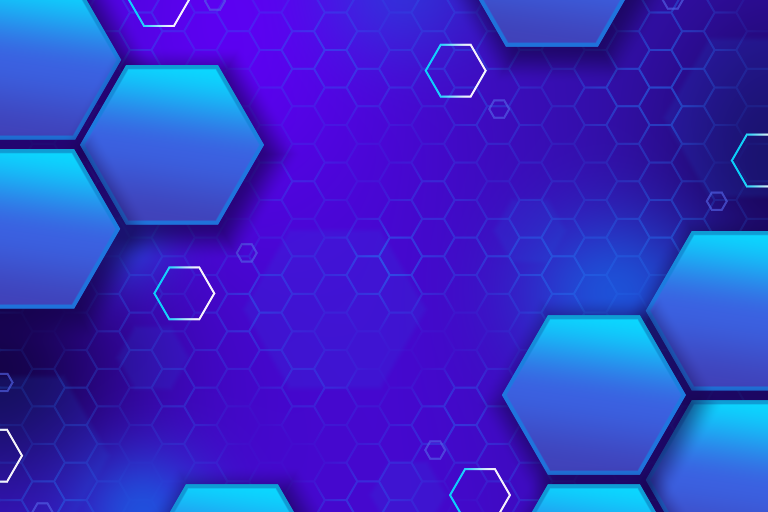
Give the GLSL for this background, as a WebGL 2 fragment shader.

```glsl
#version 300 es
precision highp float;

uniform vec2 u_resolution;
out vec4 fragColor;

// Sizes, in canvas heights
const float TILE_RADIUS = 0.180;
const float RING_RADIUS = 0.0585;
const float DOT_RADIUS = 0.0195;
const float CELL_RADIUS = 0.0423;
const vec2 CELL_ORIGIN = vec2(0.719, 0.536);
const float RIM_WIDTH = 0.008;
const float LINE_WIDTH = 0.0011;
const vec2 SHADOW_OFFSET = vec2(0.012, -0.018);
const float SHADOW_BLUR = 0.055;
const float SHADOW_STRENGTH = 0.62;

// Colours
const vec3 VIOLET = vec3(0.37, 0.00, 0.96);
const vec3 INDIGO = vec3(0.27, 0.03, 0.81);
const vec3 DEEP_BLUE = vec3(0.20, 0.06, 0.67);
const vec3 NIGHT = vec3(0.07, 0.01, 0.26);
const vec3 GLOW_BLUE = vec3(0.09, 0.40, 0.90);
const vec3 CYAN = vec3(0.04, 0.85, 1.00);
const vec3 TILE_MID = vec3(0.23, 0.38, 0.88);
const vec3 TILE_LOW = vec3(0.25, 0.26, 0.73);
const vec3 RIM_COLOR = vec3(0.10, 0.48, 0.88);
const vec3 GRID_COLOR = vec3(0.14, 0.45, 0.95);
const vec3 DOT_COLOR = vec3(0.32, 0.38, 0.90);

// Centres; a third component is a radius
const vec2 TILES[9] = vec2[9](
  vec2(0.057, 0.883), vec2(0.336, 0.717), vec2(0.055, 0.553),
  vec2(1.441, 0.393), vec2(1.441, 0.0625), vec2(1.160, 0.2285),
  vec2(1.160, -0.1016), vec2(1.078, 1.0645), vec2(0.453, -0.1016));
const vec2 RINGS[6] = vec2[6](
  vec2(0.890, 0.862), vec2(0.360, 0.427), vec2(0.9375, 0.033),
  vec2(0.3105, 1.000), vec2(1.488, 0.6865), vec2(-0.0155, 0.110));
const vec2 DOTS[8] = vec2[8](
  vec2(0.975, 0.787), vec2(0.482, 0.506), vec2(1.400, 0.607), vec2(0.850, 0.121),
  vec2(0.420, 0.998), vec2(1.314, 1.000), vec2(0.005, 0.253), vec2(0.083, 0.000));
const vec3 GHOSTS[6] = vec3[6](
  vec3(0.654, 0.396, 0.178), vec3(1.475, 0.770, 0.178), vec3(0.035, 0.110, 0.178),
  vec3(1.035, 0.549, 0.070), vec3(0.299, 0.301, 0.070), vec3(0.797, 0.033, 0.074));

vec2 hashGradient(vec2 cell) {
  float angle = 6.2832 * fract(sin(dot(cell, vec2(127.1, 311.7))) * 4375.85);
  return vec2(cos(angle), sin(angle));
}

float gradientNoise(vec2 p) {
  vec2 i = floor(p), f = fract(p), o = vec2(1.0, 0.0);
  vec2 u = f * f * f * (f * (f * 6.0 - 15.0) + 10.0);
  float low = mix(dot(hashGradient(i), f), dot(hashGradient(i + o), f - o), u.x);
  float high = mix(dot(hashGradient(i + o.yx), f - o.yx), dot(hashGradient(i + 1.0), f - 1.0), u.x);
  return mix(low, high, u.y);
}

// Signed distance to a flat-topped hexagon
float hexagon(vec2 p, float radius) {
  p = abs(p);
  return max(p.y, dot(p, vec2(0.8660, 0.5))) - radius * 0.8660;
}

// Distance to the nearest honeycomb edge
float honeycomb(vec2 p) {
  vec2 period = CELL_RADIUS * vec2(3.0, 1.7321);
  vec2 a = mod(p + 0.5 * period, period) - 0.5 * period;
  vec2 b = mod(p, period) - 0.5 * period;
  return -hexagon(dot(a, a) < dot(b, b) ? a : b, CELL_RADIUS);
}

float spot(vec2 p, vec2 center, vec2 size) {
  vec2 d = (p - center) / size;
  return exp(-dot(d, d));
}

float stroke(float d, float pixel) {
  return 1.0 - smoothstep(LINE_WIDTH, LINE_WIDTH + pixel, abs(d));
}

vec3 backdrop(vec2 p) {
  vec3 color = mix(INDIGO, DEEP_BLUE, smoothstep(0.75, 1.4, p.x + 0.15 * p.y));
  color = mix(color, VIOLET, 0.9 * spot(p, vec2(0.46, 0.96), vec2(0.28, 0.38)));
  color = mix(color, NIGHT, 0.95 * spot(p, vec2(-0.02, 0.28), vec2(0.30, 0.26)));
  color = mix(color, NIGHT, 0.75 * spot(p, vec2(1.52, 0.68), vec2(0.22, 0.32)));
  color = mix(color, GLOW_BLUE, 0.75 * spot(p, vec2(1.20, 0.43), vec2(0.18, 0.15)));
  color = mix(color, GLOW_BLUE, 0.75 * spot(p, vec2(0.28, 0.00), vec2(0.13, 0.12)));
  color = mix(color, GLOW_BLUE, 0.40 * spot(p, vec2(0.78, 1.02), vec2(0.16, 0.14)));
  return mix(color, GLOW_BLUE, 0.50 * spot(p, vec2(0.25, 0.53), vec2(0.09, 0.09)));
}

void main() {
  vec2 p = gl_FragCoord.xy / u_resolution.y;
  float pixel = 1.0 / u_resolution.y;
  vec3 color = backdrop(p);

  // Faint soft hexagons
  for (int i = 0; i < GHOSTS.length(); i++) {
    float d = hexagon(p - GHOSTS[i].xy, GHOSTS[i].z);
    color = mix(color, GLOW_BLUE, 0.13 * smoothstep(0.008, -0.008, d));
  }

  // Honeycomb of uneven brightness
  float fade = 0.20 + 0.45 * gradientNoise(p * 5.0);
  fade += 0.40 * spot(p, vec2(0.74, 0.51), vec2(0.08)) + 0.25 * spot(p, vec2(1.17, 0.78), vec2(0.16));
  color = mix(color, GRID_COLOR, clamp(fade, 0.04, 0.7) * stroke(honeycomb(p - CELL_ORIGIN), pixel));

  // Small outlines
  for (int i = 0; i < DOTS.length(); i++)
    color = mix(color, DOT_COLOR, 0.65 * stroke(hexagon(p - DOTS[i], DOT_RADIUS), pixel));
  for (int i = 0; i < RINGS.length(); i++) {
    vec2 q = p - RINGS[i];
    vec3 ink = mix(CYAN, vec3(1.0), smoothstep(-0.045, 0.03, q.x));
    color = mix(color, ink, 0.95 * stroke(hexagon(q, RING_RADIUS), pixel));
  }

  // Raised tiles with shadow, rim and face
  for (int i = 0; i < TILES.length(); i++) {
    vec2 q = p - TILES[i];
    float d = hexagon(q, TILE_RADIUS);
    float shade = smoothstep(SHADOW_BLUR, -0.02, hexagon(q - SHADOW_OFFSET, TILE_RADIUS));
    color = mix(color, NIGHT, SHADOW_STRENGTH * shade);
    float t = q.y / (1.7321 * TILE_RADIUS) + 0.5 + 0.45 * q.x;
    vec3 face = mix(TILE_LOW, TILE_MID, smoothstep(0.0, 0.5, t));
    face = mix(face, CYAN, smoothstep(0.45, 1.05, t));
    vec3 rim = mix(RIM_COLOR, CYAN * 0.75, 0.6 * smoothstep(0.5, 1.0, t));
    face = mix(face, rim, 0.85 * smoothstep(-RIM_WIDTH - pixel, -RIM_WIDTH + pixel, d));
    color = mix(color, face, smoothstep(0.5 * pixel, -0.5 * pixel, d));
  }
  fragColor = vec4(color, 1.0);
}
```
